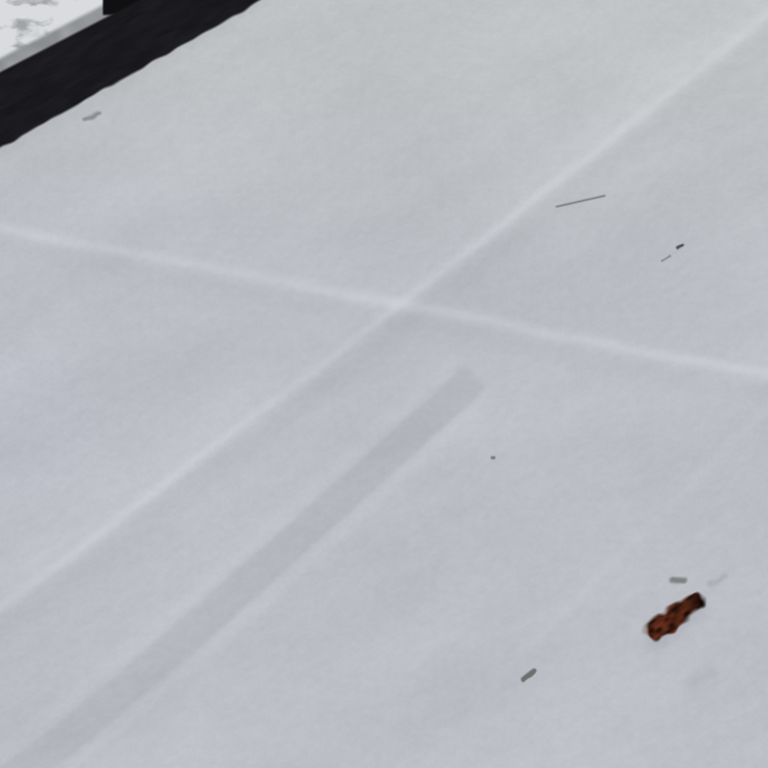
Write a Shadertoy shader that draws this texture.

```glsl
// Snow-covered deck with crossing ridges, a shallow groove, a dark rail and scattered debris.
const vec3 SNOW = vec3(0.733, 0.748, 0.772);
const vec3 SNOW_WARM = vec3(0.752, 0.763, 0.772);
const vec3 SNOW_LILAC = vec3(0.738, 0.744, 0.780);
const vec3 RAIL = vec3(0.105, 0.105, 0.120);
const vec3 BARK = vec3(0.31, 0.14, 0.085);
const vec3 TWIG = vec3(0.40, 0.40, 0.40);
const float RIDGE_GAIN = 0.034;
const float GROOVE_DEPTH = 0.034;
const float MOTTLE = 0.052;
const float GRAIN = 0.026;

float hash(vec2 p) {
    return fract(sin(dot(p, vec2(127.1, 311.7))) * 43758.5453);
}

float noise(vec2 p) {
    vec2 i = floor(p), f = fract(p);
    f = f * f * (3.0 - 2.0 * f);
    return mix(mix(hash(i), hash(i + vec2(1, 0)), f.x),
               mix(hash(i + vec2(0, 1)), hash(i + vec2(1, 1)), f.x), f.y);
}

float fbm(vec2 p) {
    float sum = 0.0, amp = 0.5;
    for (int i = 0; i < 4; i++) {
        sum += amp * noise(p);
        p = mat2(0.8, 0.6, -0.6, 0.8) * p * 2.03 + 7.3;
        amp *= 0.5;
    }
    return sum / 0.9375;
}

vec2 rotate(vec2 p, float angle) {
    float c = cos(angle), s = sin(angle);
    return vec2(c * p.x + s * p.y, c * p.y - s * p.x);
}

// Signed distance to the line through a and b, positive on its left side
float lineSide(vec2 p, vec2 a, vec2 b) {
    vec2 d = normalize(b - a);
    return d.x * (p.y - a.y) - d.y * (p.x - a.x);
}

float segment(vec2 p, vec2 a, vec2 b) {
    vec2 pa = p - a, ba = b - a;
    return length(pa - ba * clamp(dot(pa, ba) / dot(ba, ba), 0.0, 1.0));
}

float bell(float d, float width) {
    return exp(-d * d / (width * width));
}

// Coverage of a soft stroke from a to b
float stroke(vec2 p, vec2 a, vec2 b, float radius, float soft) {
    return 1.0 - smoothstep(radius - soft, radius + soft, segment(p, a, b));
}

vec3 snowSurface(vec2 p) {
    vec2 drift = rotate(p, 0.42);
    float mottle = fbm(drift * vec2(5.0, 13.0)) - 0.5;
    vec3 col = mix(SNOW, SNOW_WARM, smoothstep(0.55, 1.0, p.y));
    col = mix(col, SNOW_LILAC, (1.0 - smoothstep(0.0, 0.5, p.x)) * bell(p.y - 0.45, 0.25));
    col += MOTTLE * mottle;
    col += GRAIN * (fbm(drift * vec2(90.0, 150.0)) - 0.5);
    col += 0.012 * (noise(p * 300.0) - 0.5);

    // Long diagonal ridge: bright crest, shaded on its right
    float wobble = 0.004 * (noise(p * 14.0) - 0.5);
    float bend = 0.008 * sin(3.1416 * p.x);
    float diagonal = lineSide(p, vec2(0.0, 0.208), vec2(1.0, 0.98)) + bend * 0.6 + wobble;
    col += RIDGE_GAIN * bell(diagonal, 0.007) * (0.75 + 0.5 * noise(p * 9.0));
    col += 0.012 * bell(diagonal - 0.015, 0.03);
    col -= 0.020 * bell(diagonal + 0.022, 0.020);

    // Cross ridge
    float crossing = lineSide(p, vec2(0.0, 0.703), vec2(1.0, 0.512)) + wobble;
    col += RIDGE_GAIN * bell(crossing, 0.008) * (0.8 + 0.4 * noise(p * 11.0));
    col -= 0.010 * bell(crossing + 0.022, 0.016);

    // Shallow groove, fading toward the lower left
    float groove = lineSide(p, vec2(0.05, 0.012), vec2(0.622, 0.515)) + 0.008 * sin(5.0 * p.x);
    float along = dot(p - vec2(0.05, 0.012), normalize(vec2(0.572, 0.503)));
    float extent = 1.0 - smoothstep(0.745, 0.765, along);
    float bed = 1.0 - smoothstep(0.017, 0.026, abs(groove + wobble));
    col -= GROOVE_DEPTH * bed * extent * mix(0.55, 1.0, smoothstep(0.0, 0.35, along));
    col += 0.014 * extent * (bell(groove + 0.033, 0.009) + bell(groove - 0.034, 0.012));

    // Faint trace at the lower right
    float trace = lineSide(p, vec2(0.68, 0.15), vec2(0.97, 0.44));
    return col + 0.012 * bell(trace, 0.008) * smoothstep(0.6, 0.75, p.x);
}

vec3 addDebris(vec3 col, vec2 p) {
    vec2 q = p + 0.006 * (vec2(noise(p * 90.0), noise(p * 90.0 + 31.0)) - 0.5);
    col = mix(col, TWIG, 0.75 * stroke(p, vec2(0.725, 0.731), vec2(0.787, 0.745), 0.0012, 0.0018));
    col = mix(col, TWIG, 0.65 * stroke(q, vec2(0.110, 0.846), vec2(0.128, 0.854), 0.002, 0.003));
    col = mix(col, TWIG * 0.6, 0.9 * stroke(q, vec2(0.882, 0.677), vec2(0.889, 0.680), 0.002, 0.002));
    col = mix(col, TWIG, 0.7 * stroke(q, vec2(0.861, 0.660), vec2(0.870, 0.667), 0.001, 0.002));
    col = mix(col, TWIG, 0.8 * stroke(p, vec2(0.641, 0.404), vec2(0.643, 0.404), 0.002, 0.002));
    col = mix(col, TWIG, 0.9 * stroke(q, vec2(0.683, 0.117), vec2(0.696, 0.125), 0.004, 0.002));
    col = mix(col, TWIG, 0.7 * stroke(q, vec2(0.876, 0.246), vec2(0.888, 0.244), 0.004, 0.003));
    col = mix(col, TWIG, 0.2 * stroke(q, vec2(0.924, 0.238), vec2(0.943, 0.252), 0.003, 0.005));
    col -= 0.035 * stroke(q, vec2(0.90, 0.108), vec2(0.925, 0.122), 0.008, 0.012);

    // Bark chip with a rough outline and dark upper end
    col -= 0.05 * stroke(p, vec2(0.855, 0.168), vec2(0.905, 0.205), 0.012, 0.014);
    float chip = stroke(q + 0.4 * (q - p), vec2(0.852, 0.178), vec2(0.905, 0.216), 0.0115, 0.003);
    vec3 bark = BARK * mix(0.3, 1.35, noise(rotate(p, 0.65) * vec2(120.0, 210.0)));
    bark *= mix(1.0, 0.4, smoothstep(0.885, 0.912, p.x));
    return mix(col, bark, chip);
}

vec3 addRail(vec3 col, vec2 p) {
    float soft = 0.0025;
    float lower = lineSide(p, vec2(0.0, 0.807), vec2(0.341, 1.0)) + 0.003 * (noise(p * 60.0) - 0.5);
    float upper = lineSide(p, vec2(0.0, 0.906), vec2(0.182, 1.0));
    col -= 0.03 * bell(lower, 0.015);
    vec3 wood = RAIL + 0.05 * (fbm(rotate(p, 0.51) * vec2(35.0, 160.0)) - 0.5);
    col = mix(col, wood, smoothstep(-soft, soft, lower));

    // Ledge, distant snow and post behind the rail
    vec3 ledge = vec3(0.58, 0.59, 0.60) + 0.08 * (noise(p * 70.0) - 0.5);
    vec3 beyond = vec3(0.85, 0.86, 0.87) - 0.22 * smoothstep(0.55, 0.8, fbm(p * vec2(35.0, 60.0)));
    vec3 back = mix(ledge, beyond, smoothstep(0.012, 0.020, upper));
    float post = smoothstep(0.132, 0.136, p.x) * smoothstep(0.978, 0.983, p.y);
    back = mix(back, RAIL * 0.6, post);
    return mix(col, back, smoothstep(-soft, soft, upper));
}

void mainImage(out vec4 fragColor, in vec2 fragCoord) {
    vec2 p = fragCoord / iResolution.xy;
    vec3 col = addRail(addDebris(snowSurface(p), p), p);
    fragColor = vec4(clamp(col, 0.0, 1.0), 1.0);
}
```
